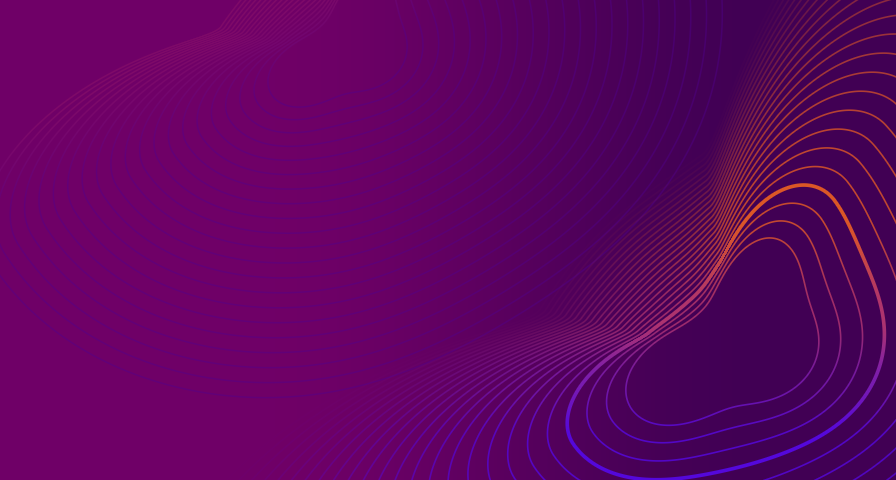
Reproduce this background procedurally as a WebGL 1 fragment shader.

```glsl
precision highp float;

uniform vec2 u_resolution;

const vec3 MAGENTA = vec3(0.435, 0.0, 0.402);
const vec3 INDIGO = vec3(0.255, 0.0, 0.33);
const vec3 ORANGE = vec3(0.86, 0.34, 0.15);
const vec3 PINK = vec3(0.68, 0.20, 0.43);
const vec3 VIOLET = vec3(0.48, 0.11, 0.68);
const vec3 BLUE = vec3(0.33, 0.03, 0.86);
const vec3 FAINT_PURPLE = vec3(0.31, 0.0, 0.56);
const vec3 FAINT_ROSE = vec3(0.58, 0.09, 0.42);

vec2 heading(float degrees) {
  float a = radians(degrees);
  return vec2(cos(a), sin(a));
}

// Smooth angular bump, 1 along the given heading
float lobe(vec2 dir, float degrees, float sharpness) {
  return exp(sharpness * (dot(dir, heading(degrees)) - 1.0));
}

// Ring number at q: 0 on the inner rim, growing outwards
float ringField(vec2 q) {
  float r = max(length(q), 1e-4);
  vec2 dir = q / r;
  float rim = 0.37
    + 0.48 * lobe(dir, 70.0, 9.0)
    + 0.60 * lobe(dir, 208.0, 4.5)
    + 0.38 * lobe(dir, 12.0, 1.6);
  // Rings crowd together on the waist side
  float fromWaist = acos(clamp(dot(dir, heading(133.0)), -1.0, 1.0));
  float wide = 0.195 - 0.035 * lobe(dir, 305.0, 3.0);
  float spacing = mix(0.045, wide, smoothstep(0.6, 1.35, fromWaist));
  return (r - rim) / spacing;
}

// x: nearest ring index, y: distance to that ring in canvas heights
vec2 nearestRing(vec2 p, vec2 center, float scale) {
  const float STEP = 0.002;
  vec2 q = (p - center) / scale;
  float k = ringField(q);
  vec2 slope = vec2(ringField(q + vec2(STEP, 0.0)),
                    ringField(q + vec2(0.0, STEP))) - k;
  float index = floor(k + 0.5);
  float gradient = max(length(slope) / STEP, 1e-3);
  return vec2(index, abs(k - index) / gradient * scale);
}

float stroke(float dist, float halfWidth, float pixel) {
  return clamp((halfWidth - dist) / pixel + 0.5, 0.0, 1.0);
}

float within(float index, float last) {
  return step(-0.5, index) * step(index, last + 0.5);
}

// Blue at the base, rising through violet and pink to orange
vec3 emberRamp(float y) {
  vec3 color = mix(BLUE, VIOLET, smoothstep(0.08, 0.22, y));
  color = mix(color, PINK, smoothstep(0.20, 0.34, y));
  return mix(color, ORANGE, smoothstep(0.34, 0.56, y));
}

void main() {
  float pixel = 1.0 / u_resolution.y;
  vec2 p = gl_FragCoord.xy * pixel;
  float across = gl_FragCoord.x / u_resolution.x;

  vec3 color = mix(MAGENTA, INDIGO, smoothstep(0.3, 0.85, across));

  // Faint rings, upper left
  vec2 faint = nearestRing(p, vec2(0.717, 0.888), 0.176);
  float warmth = smoothstep(-0.1, 0.1, p.y - 0.634 - 0.45 * p.x);
  vec3 faintColor = mix(FAINT_PURPLE, FAINT_ROSE, warmth);
  float faintLine = stroke(faint.y, 0.0016, pixel) * within(faint.x, 20.0);
  color = mix(color, faintColor, 0.42 * faintLine);

  // Bright rings, lower right, with one heavy ring
  vec2 bright = nearestRing(p, vec2(1.524, 0.268), 0.244);
  float heavy = 1.0 - step(0.5, abs(bright.x - 3.0));
  float fade = 1.0 - smoothstep(2.0, 26.0, bright.x);
  float opacity = mix(0.85 * fade, 1.0, heavy);
  float brightLine = stroke(bright.y, mix(0.0017, 0.0038, heavy), pixel);
  brightLine *= within(bright.x, 24.0);
  color = mix(color, emberRamp(p.y), opacity * brightLine);

  gl_FragColor = vec4(color, 1.0);
}
```
